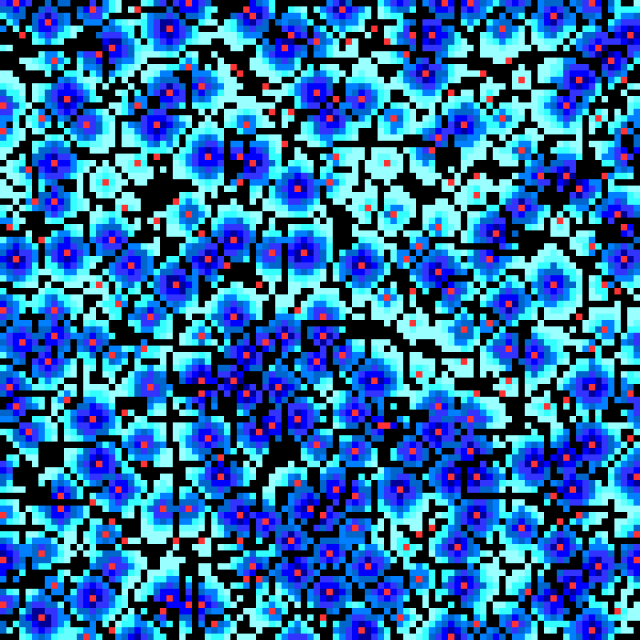
Give the GLSL for this pattern, as a Shadertoy shader.

```glsl
// Mosaic of square tiles: cells grow from red seeds, blue to pale cyan, and stop at black borders.

const float TILES = 100.0;      // tiles along the canvas height
const float SITES = 18.0;       // seed lattice cells along the canvas height
const float LAST_BIRTH = 6.5;   // latest birth time of a seed, in tiles of growth
const float LAST_GROWTH = 6.7;  // ground reached later stays black
const float BORDER = 0.8;       // arrival time gap that makes a border
const float WOBBLE = 0.8;       // raggedness of the growing front
const float STAGE = 0.6;        // growth time per colour step

const vec3 BLACK = vec3(0.0);
const vec3 SEED_RED = vec3(1.0, 0.2, 0.2);

float hash(vec2 p) {
    return fract(sin(dot(p, vec2(127.1, 311.7))) * 43758.5453);
}

vec2 hash2(vec2 p) {
    return vec2(hash(p), hash(p + vec2(37.3, 91.7)));
}

// Distance whose unit circle lies between a disc and a diamond
float softDiamond(vec2 d) {
    return 0.92 * mix(length(d), abs(d.x) + abs(d.y), 0.4);
}

// Seed of a lattice cell, snapped to the middle of a tile
vec2 seedTile(vec2 site) {
    return floor((site + hash2(site)) * TILES / SITES) + 0.5;
}

// Most seeds start early, a few start late
float birthTime(vec2 site) {
    float h = hash(site + vec2(63.1, 17.9));
    return LAST_BIRTH * h * h;
}

// x: first arrival time, y: second arrival time, z: distance to the winning seed
vec3 growth(vec2 center) {
    vec2 home = floor(center * SITES / TILES);
    vec3 best = vec3(1e3);
    for (int j = -2; j <= 2; j++) {
        for (int i = -2; i <= 2; i++) {
            vec2 site = home + vec2(i, j);
            float dist = softDiamond(center - seedTile(site));
            float ragged = WOBBLE * (hash(center + site * 1.37) - 0.5);
            float arrival = birthTime(site) + dist + ragged;
            if (arrival < best.x) {
                best = vec3(arrival, best.x, dist);
            } else {
                best.y = min(best.y, arrival);
            }
        }
    }
    return best;
}

// Colour steps from the oldest to the youngest ground
vec3 stageColor(float time) {
    vec3 steps[8] = vec3[8](
        vec3(0.0, 0.0, 0.6), vec3(0.0, 0.0, 1.0),
        vec3(0.2, 0.2, 1.0), vec3(0.0, 0.4, 0.8),
        vec3(0.0, 0.5, 1.0), vec3(0.2, 1.0, 1.0),
        vec3(0.4, 1.0, 1.0), vec3(0.6, 1.0, 1.0));
    return steps[clamp(int(floor(time / STAGE)) - 1, 0, 7)];
}

vec3 tileColor(vec2 tile) {
    vec3 g = growth(tile + 0.5);
    if (g.z < 0.5) return SEED_RED;
    if (g.y - g.x < BORDER || g.x > LAST_GROWTH) return BLACK;
    return stageColor(g.x);
}

void mainImage(out vec4 fragColor, in vec2 fragCoord) {
    float footprint = TILES / iResolution.y;
    vec2 p = fragCoord * footprint;

    // Blend the tiles under this pixel by the area each one covers
    vec2 lo = floor(p - 0.5 * footprint);
    vec2 hi = floor(p + 0.5 * footprint);
    vec2 share = clamp((p - hi) / footprint + 0.5, 0.0, 1.0);
    vec3 lower = mix(tileColor(lo), tileColor(vec2(hi.x, lo.y)), share.x);
    vec3 upper = mix(tileColor(vec2(lo.x, hi.y)), tileColor(hi), share.x);
    fragColor = vec4(mix(lower, upper, share.y), 1.0);
}
```
